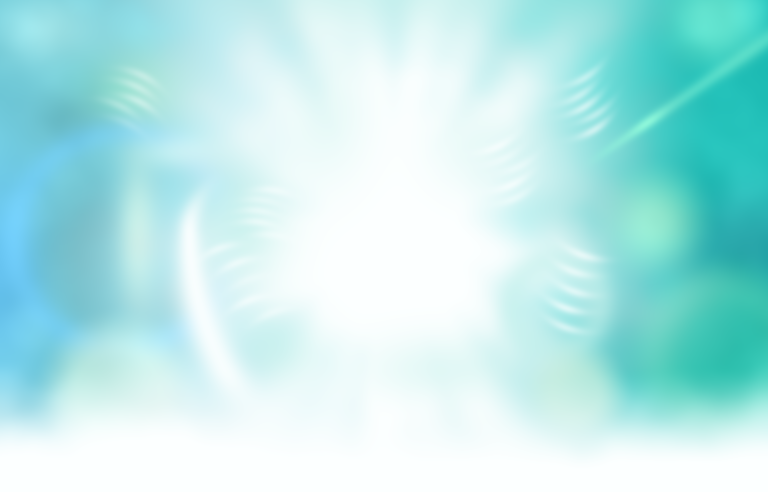
Write a WebGL 1 fragment shader that draws this background.

```glsl
precision highp float;
// Soft aqua light background: a white burst between a blue left side and a teal
// right side, fading into white mist below. Built from gaussian tints, bokeh
// discs, cellular mottling, a curved ribbon, a beam and clusters of glints.

uniform vec2 u_resolution;

const float ASPECT = 1.561;
const vec2 BURST = vec2(0.79, 0.54);
const float BURST_INNER = 0.16;
const float BURST_OUTER = 0.70;
const float MIST_LOW = 0.05;
const float MIST_HIGH = 0.26;
const float MOTTLE = 0.16;
const float RAYS = 0.035;
const int STREAKS = 5;

const vec3 WHITE = vec3(0.99, 1.0, 1.0);
const vec3 SKY = vec3(0.46, 0.81, 0.86);
const vec3 BLUE = vec3(0.35, 0.72, 0.92);
const vec3 SLATE = vec3(0.42, 0.70, 0.74);
const vec3 TEAL = vec3(0.15, 0.77, 0.74);
const vec3 DEEP = vec3(0.13, 0.61, 0.63);
const vec3 EMERALD = vec3(0.20, 0.76, 0.68);
const vec3 MINT = vec3(0.56, 0.95, 0.81);
const vec3 PALE = vec3(0.76, 0.94, 0.92);
const vec3 LEAF = vec3(0.50, 0.86, 0.75);
const vec3 CREAM = vec3(0.82, 0.94, 0.86);

float hash(vec2 n) {
    return fract(sin(dot(n, vec2(12.99, 78.23))) * 4375.85);
}

float glow(vec2 p, vec2 centre, vec2 radius) {
    vec2 d = (p - centre) / radius;
    return exp(-dot(d, d));
}

float disc(vec2 p, vec2 centre, float radius, float blur) {
    return 1.0 - smoothstep(radius - blur, radius + blur, length(p - centre));
}

float ring(vec2 p, vec2 centre, float radius, float width) {
    float d = (length(p - centre) - radius) / width;
    return exp(-d * d);
}

// Overlapping soft cells, centred near zero
float cells(vec2 p) {
    vec2 cell = floor(p);
    float sum = 0.0;
    for (int j = -1; j <= 1; j++) {
        for (int i = -1; i <= 1; i++) {
            vec2 id = cell + vec2(float(i), float(j));
            vec2 spot = id + vec2(hash(id), hash(id + 17.0));
            float d = length(p - spot);
            sum += (hash(id + 41.0) - 0.5) * (1.0 - smoothstep(0.25, 0.95, d));
        }
    }
    return sum;
}

vec3 leftSide(vec3 c, vec2 p) {
    c = mix(c, BLUE, 0.85 * glow(p, vec2(0.0, 0.45), vec2(0.10, 0.23)));
    c = mix(c, SLATE, 0.80 * glow(p, vec2(0.18, 0.48), vec2(0.10, 0.17)));
    c = mix(c, SLATE, 0.50 * glow(p, vec2(0.17, 0.76), vec2(0.10, 0.07)));
    c = mix(c, SLATE, 0.45 * glow(p, vec2(0.34, 0.36), vec2(0.06, 0.06)));
    c = mix(c, LEAF, 0.80 * glow(p, vec2(0.28, 0.82), vec2(0.11, 0.08)));
    c = mix(c, PALE, 0.45 * glow(p, vec2(0.10, 0.94), vec2(0.10, 0.07)));
    c = mix(c, CREAM, 0.65 * glow(p, vec2(0.28, 0.53), vec2(0.04, 0.15)));
    c = mix(c, BLUE + 0.1, 0.45 * ring(p, vec2(0.25, 0.51), 0.22, 0.03));
    c = mix(c, PALE, 0.65 * glow(p, vec2(0.36, 0.69), vec2(0.09, 0.035)));
    c = mix(c, CREAM, 0.65 * disc(p, vec2(0.24, 0.20), 0.13, 0.05));
    return c;
}

vec3 rightSide(vec3 c, vec2 p) {
    c = mix(c, DEEP, 0.90 * glow(p, vec2(1.53, 0.50), vec2(0.24, 0.11)));
    c = mix(c, DEEP, 0.50 * glow(p, vec2(1.27, 0.36), vec2(0.08, 0.14)));
    c = mix(c, EMERALD, 0.80 * disc(p, vec2(1.47, 0.28), 0.16, 0.06));
    c = mix(c, MINT, 0.22 * ring(p, vec2(1.47, 0.28), 0.14, 0.045));
    c = mix(c, MINT, 0.45 * disc(p, vec2(1.45, 0.96), 0.08, 0.06));
    c = mix(c, MINT, 0.85 * disc(p, vec2(1.33, 0.55), 0.075, 0.065));
    return c;
}

// Ribbon of light that bends tightly above and opens out below
float ribbon(vec2 p) {
    float dy = p.y - 0.53;
    float bend = dy < 0.0 ? 0.9 : 4.0;
    float width = 0.022 + 0.09 * max(-dy, 0.0);
    float d = (p.x - 0.385 - bend * dy * dy) / width;
    return exp(-d * d) * smoothstep(0.10, 0.25, p.y)
        * (1.0 - smoothstep(0.52, 0.66, p.y));
}

// Slanted beam widening towards its outer end
float beam(vec2 p) {
    vec2 along = normalize(vec2(0.36, 0.25));
    vec2 q = p - vec2(1.20, 0.67);
    float t = dot(q, along);
    float d = dot(q, vec2(-along.y, along.x)) / (0.009 + 0.018 * t);
    float fleck = 0.5 * glow(vec2(t, 0.0), vec2(0.14, 0.0), vec2(0.04, 1.0));
    return exp(-d * d) * smoothstep(-0.03, 0.08, t) * (0.45 + fleck);
}

// Parallel streaks around a centre, pointing away from the burst
float streaks(vec2 p, vec2 centre, float spread) {
    vec2 dir = normalize(centre - BURST);
    vec2 q = p - centre;
    vec2 local = vec2(dot(q, dir), dot(q, vec2(-dir.y, dir.x)));
    float sum = 0.0;
    for (int i = 0; i < STREAKS; i++) {
        float n = float(i);
        float side = (n / float(STREAKS - 1) - 0.5) * 2.0 * spread;
        float shift = (hash(centre + n) - 0.5) * spread;
        float bend = local.y - side - 3.0 * (local.x - shift) * (local.x - shift);
        sum += glow(vec2(local.x, bend), vec2(shift, 0.0), vec2(0.04, 0.009))
            * (0.4 + 0.6 * hash(centre + n + 9.0));
    }
    return sum;
}

float glints(vec2 p) {
    float sum = streaks(p, vec2(1.16, 0.41), 0.075);
    sum += streaks(p, vec2(1.03, 0.65), 0.055);
    sum += streaks(p, vec2(1.20, 0.79), 0.05);
    sum += streaks(p, vec2(0.54, 0.57), 0.045);
    sum += streaks(p, vec2(0.50, 0.43), 0.08);
    sum += 0.6 * streaks(p, vec2(0.27, 0.80), 0.05);
    return min(sum, 1.0);
}

void main() {
    vec2 p = gl_FragCoord.xy / u_resolution * vec2(ASPECT, 1.0);
    float mottle = cells(p * 7.0) + 0.5 * cells(p * 15.0 + 5.0);
    vec3 c = mix(SKY, TEAL, smoothstep(0.4, 1.45, p.x));
    c = rightSide(leftSide(c, p), p) + 0.5 * MOTTLE * mottle;

    // White burst whose rim is broken by rays
    vec2 d = (p - BURST) * vec2(1.0, 0.65);
    float angle = atan(d.y, d.x);
    float rays = sin(angle * 9.0) + 0.6 * sin(angle * 17.0 + 1.0);
    float reach = length(d);
    float rim = reach + RAYS * rays * smoothstep(0.05, 0.3, reach) + 0.07 * mottle;
    c = mix(c, WHITE, 1.0 - smoothstep(BURST_INNER, BURST_OUTER, rim));

    // Pale tints and discs around the burst
    c = mix(c, PALE, 0.75 * glow(p, vec2(0.49, 0.55), vec2(0.09, 0.12)));
    c = mix(c, PALE, 0.60 * glow(p, vec2(0.80, 1.03), vec2(0.42, 0.10)));
    c = mix(c, PALE, 0.35 * glow(p, vec2(0.66, 0.77), vec2(0.09, 0.14)));
    c = mix(c, PALE, 0.35 * glow(p, vec2(0.98, 0.70), vec2(0.10, 0.09)));
    c = mix(c, PALE, 0.60 * glow(p, vec2(0.56, 0.29), vec2(0.09, 0.08)));
    c = mix(c, PALE, 0.45 * glow(p, vec2(0.92, 0.25), vec2(0.17, 0.07)));
    c = mix(c, PALE, 0.50 * ring(p, vec2(1.13, 0.38), 0.09, 0.03));
    c = mix(c, CREAM, 0.60 * disc(p, vec2(1.17, 0.20), 0.08, 0.04));

    // Light streaks, then the mist along the bottom
    c = mix(c, WHITE, 0.90 * ribbon(p));
    c = mix(c, MINT + 0.06, 0.80 * beam(p));
    c = mix(c, WHITE, 0.70 * glints(p));
    float lift = 0.05 * glow(p, vec2(0.38, 0.2), vec2(0.15, 0.3)) + 0.03 * mottle;
    c = mix(c, WHITE, 1.0 - smoothstep(MIST_LOW, MIST_HIGH, p.y - lift));
    gl_FragColor = vec4(clamp(c, 0.0, 1.0), 1.0);
}
```
